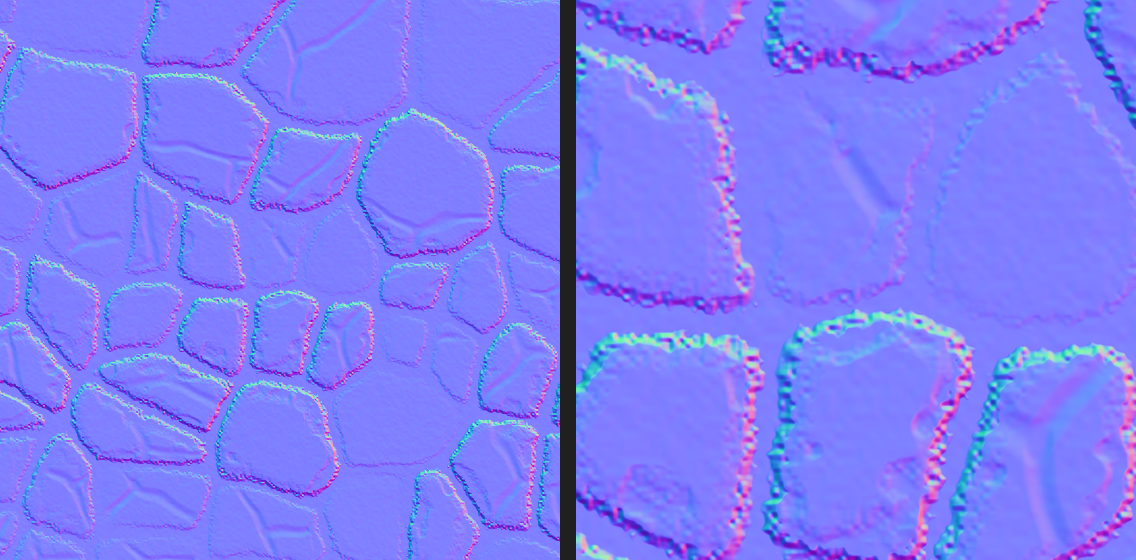
Left: the whole. Right: its middle third, enlarged.
Give the GLSL for this texture map, as a Shadertoy shader.

```glsl
// Tangent-space normal map of irregular flagstones set in flat mortar.
// A Voronoi pattern with mixed block sizes gives rounded stones; ragged
// bevels, chips and grooves form a height field whose slope is the colour.

const float GRID = 4.2;             // coarse blocks across the canvas
const vec2  GRID_SHIFT = vec2(0.55, -0.8);
const float GRID_ANGLE = 0.16;      // lean of the rows
const float JITTER = 0.66;          // scatter of the stone centres
const float CORNER = 0.0065;        // corner rounding
const float GAP = 0.0055;           // half width of the mortar
const float BEVEL = 0.0095;         // width of the steep rim
const float STONE_HEIGHT = 0.0088;
const float RAGGED = 0.0052;        // roughness of the rim
const float CHIP_DEPTH = 0.017;
const float GROOVE_DEPTH = 0.0016;
const float GROOVE_WIDTH = 0.012;
const float GROOVED_SHARE = 0.38;   // share of stones with grooves
const float GRAIN = 0.00022;        // fine grain of all surfaces
const float STEP = 0.0010;          // slope sampling distance

float hash(vec2 p) {
    return fract(sin(dot(p, vec2(127.1, 311.7))) * 43758.5453);
}

vec2 hash2(vec2 p) {
    return vec2(hash(p), hash(p + vec2(41.3, 17.9)));
}

float noise(vec2 p) {
    vec2 i = floor(p), f = fract(p);
    f = f * f * (3.0 - 2.0 * f);
    return mix(mix(hash(i), hash(i + vec2(1, 0)), f.x),
               mix(hash(i + vec2(0, 1)), hash(i + vec2(1, 1)), f.x), f.y);
}

// Stones per block: large on top, small in the middle, mixed below
vec2 blockSplit(vec2 block) {
    float r = hash(block + 3.7);
    if (block.y > 1.5) return vec2(r > 0.85 ? 2.0 : 1.0, 1.0);
    if (block.y > 0.5) return vec2(2.0);
    if (r < 0.4) return vec2(2.0);
    return r < 0.65 ? vec2(1.0, 2.0) : r < 0.85 ? vec2(2.0, 1.0) : vec2(1.0);
}

// Stone centre for a sub-cell of a block, in block units
vec2 stoneCentre(vec2 block, vec2 sub, vec2 split) {
    vec2 offset = (hash2(block * 2.0 + sub) - 0.5) * JITTER;
    return block + (sub + 0.5 + offset) / split;
}

// Returns the rounded border distance; also the stone id and local position
float stoneBorder(vec2 p, out vec2 id, out vec2 local) {
    float c = cos(GRID_ANGLE), s = sin(GRID_ANGLE);
    vec2 g = mat2(c, s, -s, c) * p * GRID + GRID_SHIFT, base = floor(g);
    vec2 nearest = vec2(0.0);
    float best = 1e3;
    for (int k = 0; k < 9; k++) {
        vec2 block = base + vec2(k % 3 - 1, k / 3 - 1), split = blockSplit(block);
        for (float y = 0.0; y < split.y; y++)
        for (float x = 0.0; x < split.x; x++) {
            vec2 toCentre = stoneCentre(block, vec2(x, y), split) - g;
            float d = dot(toCentre, toCentre);
            if (d < best) {
                best = d;
                nearest = toCentre;
                id = block * 2.0 + vec2(x, y);
            }
        }
    }
    // Soft minimum of the distances to all bisectors
    float sum = 1e-9;
    for (int k = 0; k < 9; k++) {
        vec2 block = base + vec2(k % 3 - 1, k / 3 - 1), split = blockSplit(block);
        for (float y = 0.0; y < split.y; y++)
        for (float x = 0.0; x < split.x; x++) {
            vec2 toCentre = stoneCentre(block, vec2(x, y), split) - g;
            vec2 across = toCentre - nearest;
            if (dot(across, across) > 1e-5) {
                float d = dot(0.5 * (toCentre + nearest), normalize(across));
                sum += exp(-d / (GRID * CORNER));
            }
        }
    }
    local = -nearest / GRID;
    return -CORNER * log(sum);
}

// Three wavy grooves that meet in a Y near the stone centre
float grooves(vec2 p, vec2 local, vec2 id) {
    local += 0.016 * (vec2(noise(p * 24.0), noise(p * 24.0 + 9.0)) - 0.5);
    local += 0.05 * (hash2(id + 5.0) - 0.5);
    float start = 6.283 * hash(id + 8.0), ridge = 1.0;
    for (float i = 0.0; i < 3.0; i++) {
        float angle = start + 2.1 * i + hash(id + i);
        vec2 ray = vec2(cos(angle), sin(angle));
        float d = length(local - ray * max(dot(local, ray), 0.0));
        ridge *= smoothstep(0.0, GROOVE_WIDTH, d);
    }
    return 1.0 - ridge;
}

float height(vec2 p) {
    vec2 id, local;
    vec2 bend = vec2(noise(p * 9.0), noise(p * 9.0 + 31.0)) - 0.5;
    float d = stoneBorder(p + 0.024 * bend, id, local) - GAP;

    // Ragged rim and a shallower, chipped inner slope
    float fine = noise(p * 270.0) - 0.5, medium = noise(p * 120.0 + 7.0) - 0.5;
    d += RAGGED * (fine + 0.8 * medium) + 0.007 * (noise(p * 36.0) - 0.5);
    float flake = noise(p * 21.0 + 50.0) + 0.5 * (noise(p * 65.0) - 0.5);
    float chip = CHIP_DEPTH * smoothstep(0.5, 0.85, flake);
    float rim = smoothstep(0.0, BEVEL, d);
    float inner = smoothstep(0.0, 2.4 * BEVEL, d - chip);
    float relief = mix(0.12, 1.0, smoothstep(0.1, 0.75, hash(id + 2.3)));
    float h = STONE_HEIGHT * relief * mix(rim, inner, 0.25);

    // Slight tilt and grooves on the stone face
    h += rim * dot(local, 0.03 * (hash2(id + 6.0) - 0.5));
    if (hash(id + 4.1) < GROOVED_SHARE) h -= GROOVE_DEPTH * inner * grooves(p, local, id);
    return h + GRAIN * (noise(p * 190.0 + 3.0) + noise(p * 80.0));
}

void mainImage(out vec4 fragColor, in vec2 fragCoord) {
    vec2 p = fragCoord / iResolution.y;
    float h = height(p);
    vec2 slope = vec2(height(p + vec2(STEP, 0)), height(p + vec2(0, STEP))) - h;
    vec3 normal = normalize(vec3(-slope / STEP, 1.0));
    fragColor = vec4(0.5 + 0.5 * normal, 1.0);
}
```
